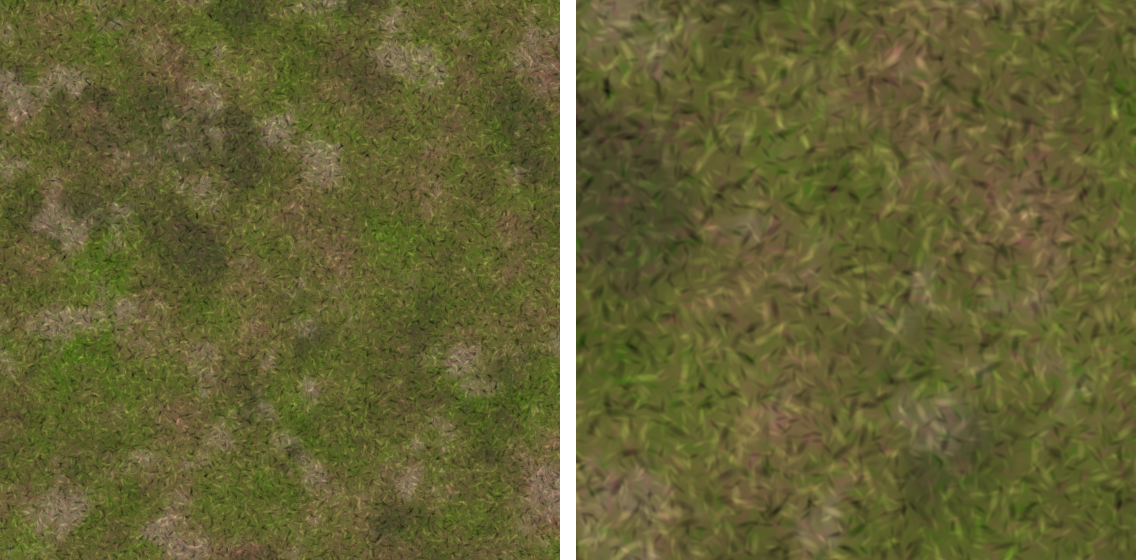
Left, the full canvas; right, a detail of the centre.
A Shadertoy shader for this texture:

```glsl
const vec3 GRASS = vec3(0.378, 0.378, 0.178);
const vec3 SHADOW = vec3(0.275, 0.275, 0.165);
const vec3 STRAW = vec3(0.530, 0.465, 0.375);
const vec3 LUSH_SHIFT = vec3(-0.022, 0.006, -0.022);
const vec3 BLADE_TINT = vec3(0.015, -0.005, 0.012);

const float SHADOW_CELLS = 6.0;
const float STRAW_CELLS = 12.0;
const float LUSH_CELLS = 9.0;
const float BLADE_CELLS = 105.0;
const float FINE_CELLS = 180.0;

const float PATCH_WIDTH = 0.7;
const float BLADE_WIDTH = 0.36;
const float PATCH_CONTRAST = 0.055;
const float BLADE_CONTRAST = 0.095;
const float FINE_CONTRAST = 0.065;

vec3 hash3(vec2 p) {
    vec3 q = fract(p.xyx * vec3(0.1031, 0.1030, 0.0973));
    q += dot(q, q.yxz + 33.33);
    return fract((q.xxy + q.yzz) * q.zyx);
}

// Cellular noise of soft ellipses, each with its own angle and brightness.
// The result has zero mean and roughly unit deviation.
float tufts(vec2 p, float width, float seed) {
    vec2 cell = floor(p);
    float sum = 0.0;
    for (int y = -1; y <= 1; y++) {
        for (int x = -1; x <= 1; x++) {
            vec2 id = cell + vec2(x, y);
            vec3 place = hash3(id + seed);
            vec3 look = hash3(id + seed + 57.3);
            float angle = 3.14159 * place.z;
            vec2 axis = vec2(cos(angle), sin(angle));
            vec2 d = p - id - place.xy;
            vec2 local = vec2(dot(d, axis), dot(d, vec2(-axis.y, axis.x)) / width);
            float falloff = max(0.0, 1.0 - dot(local, local));
            sum += (2.0 * look.x - 1.0) * falloff * falloff;
        }
    }
    return sum / sqrt(0.209 * width);
}

// Layered tufts with ragged outlines, again at unit deviation.
float patches(vec2 p, float seed) {
    float sum = 0.0;
    float power = 0.0;
    float amplitude = 1.0;
    for (int i = 0; i < 4; i++) {
        sum += amplitude * tufts(p, PATCH_WIDTH, seed + 19.0 * float(i));
        power += amplitude * amplitude;
        amplitude *= 0.65;
        p = mat2(1.6, 1.2, -1.2, 1.6) * p;
    }
    return sum / sqrt(power);
}

void mainImage(out vec4 fragColor, in vec2 fragCoord) {
    vec2 uv = fragCoord / iResolution.y;

    // Broad areas: shaded turf, dry straw and lush growth
    float shade = patches(uv * SHADOW_CELLS, 11.0);
    float dry = patches(uv * STRAW_CELLS, 143.0);
    float lush = patches(uv * LUSH_CELLS, 271.0);

    vec3 color = GRASS + LUSH_SHIFT * lush;
    color *= 1.0 + PATCH_CONTRAST * (0.7 * dry - 0.7 * shade);
    color = mix(color, SHADOW, 0.65 * smoothstep(0.4, 2.2, shade));
    color = mix(color, STRAW, 0.75 * smoothstep(0.3, 2.7, dry - 0.25 * lush));

    // Short blades lying in every direction
    float blade = tufts(uv * BLADE_CELLS, BLADE_WIDTH, 401.0);
    float fine = tufts(uv * FINE_CELLS, BLADE_WIDTH, 523.0);
    float tint = tufts(uv * BLADE_CELLS, BLADE_WIDTH, 677.0);
    color *= 1.0 + BLADE_CONTRAST * blade + FINE_CONTRAST * fine;
    color += BLADE_TINT * tint;

    fragColor = vec4(clamp(color, 0.0, 1.0), 1.0);
}
```
